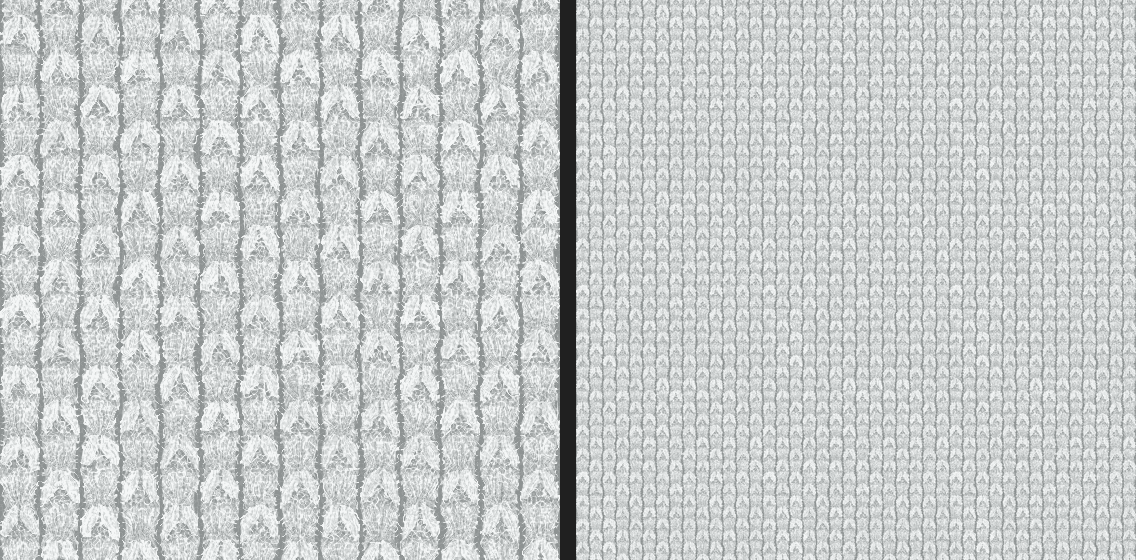
Left: one tile. Right: repeated 3 by 3.
Write a three.js fragment shader that draws this texture.

```glsl
// Chunky pale grey knit: fourteen fuzzy ribs of alternating bright chevrons and fanned stitches.
varying vec2 vUv;

float hash(vec2 p) {
  vec3 a = fract(p.xyx * vec3(0.1031, 0.1030, 0.0973));
  a += dot(a, a.yzx + 33.33);
  return fract((a.x + a.y) * a.z);
}

// Slope contribution of one wrapped lattice corner
float corner(vec2 cell, vec2 offset, float period) {
  vec2 c = mod(cell, period);
  return dot(vec2(hash(c), hash(c + 317.0)) * 2.0 - 1.0, offset);
}

// Gradient noise around zero that wraps across the canvas
float ripple(float period, float shift) {
  vec2 p = vUv * period + shift + 0.37;
  vec2 i = floor(p), f = fract(p), u = f * f * (3.0 - 2.0 * f), e = vec2(1.0, 0.0);
  return mix(mix(corner(i, f, period), corner(i + e, f - e, period), u.x),
             mix(corner(i + e.yx, f - e.yx, period), corner(i + 1.0, f - 1.0, period), u.x), u.y);
}

// Thin looping hairs along the zero contours of the noise
float curls(float cells, float shift) {
  return 1.0 - smoothstep(0.02, 0.13, abs(ripple(cells, shift)));
}

// One layer of parallel fibres, each broken up along its length
float layer(float across, float along, float seed) {
  float k = mod(floor(across), 80.0), f = abs(fract(across) - 0.5);
  float i = floor(along), u = smoothstep(0.0, 1.0, fract(along));
  float shade = mix(hash(vec2(k, i + seed)), hash(vec2(k, i + 1.0 + seed)), u);
  return smoothstep(0.56, 0.1, f) * (0.3 + 0.7 * shade);
}

// Thick and thin fibres crossing at slightly different bends
float fibres(float across, float along, float seed, float bend) {
  return max(layer(across + bend, along, seed),
             0.9 * layer(across * 2.0 - bend * 1.5 + 7.0, along * 1.3 + 5.0, seed + 13.0));
}

void main() {
  // Stitch cell: odd ribs drop by half a stitch
  float rib = floor(vUv.x * 14.0);
  float down = (1.0 - vUv.y) * 8.0 - 0.21 - 0.5 * mod(rib, 2.0);
  vec2 id = vec2(rib, mod(floor(down), 8.0));
  float seed = floor(hash(id + 3.0) * 400.0);

  // Local position in rib widths, y pointing down from the neck
  vec2 wobble = vec2(ripple(90.0, 0.0), ripple(90.0, 37.0));
  vec2 sway = vec2(ripple(35.0, 5.0), ripple(35.0, 19.0));
  vec2 q = vec2(fract(vUv.x * 14.0) - 0.5, fract(down) * 1.75) + wobble * 0.04 + sway * 0.1;
  float x = abs(q.x), y = q.y, side = q.x < 0.0 ? 0.0 : 40.0;
  float bend = 0.7 * sway.x + 0.6 * wobble.y;

  float hair = curls(84.0, 11.0);
  float fineHair = curls(126.0, 53.0);

  // Underlying strands slanting down and outwards
  float slant = down * 10.0 - x * 12.0;
  float tone = 0.22 + 0.5 * fibres(slant, x * 7.0 + 3.0, rib * 9.0 + side, bend);

  // Petal fan of fibres opening upwards from the next neck
  float rise = max(1.75 - y, 0.0);
  float spread = q.x / (0.12 + 0.62 * pow(rise, 0.8));
  float fanEdge = max(max(abs(spread) - 1.1, x - 0.46), 0.86 + 1.5 * x * x - y);
  float fan = smoothstep(0.04, -0.04, fanEdge + 0.12 * wobble.x) * smoothstep(0.0, 0.08, 1.75 - y);
  float fanFibre = fibres(spread * 6.0 + 20.0, rise * 3.0, seed, bend);
  float fanTone = 0.2 + 0.56 * fanFibre + 0.16 * smoothstep(0.1, 0.6, rise);
  float furrow = smoothstep(0.14, 0.02, abs(abs(spread) - 0.2)) + smoothstep(0.1, 0.0, abs(abs(spread) - 0.6));
  fanTone -= 0.16 * furrow * smoothstep(0.85, 0.35, rise);
  tone = mix(tone, fanTone, fan);

  // Frizz in the notch below the chevron
  float notch = smoothstep(0.46, 0.2, x) * smoothstep(0.3, 0.45, y) * smoothstep(1.1, 0.8, y);
  tone = mix(tone, 0.14 + 0.36 * hair + 0.36 * fineHair, notch * 0.55);

  // Bright chevron: two legs spreading from the neck
  float inner = 0.32 * smoothstep(0.25, 0.95, y);
  float outer = 0.2 + 0.28 * smoothstep(-0.15, 0.5, y);
  float tip = y + 1.8 * (x - 0.32) * (x - 0.32) - 0.84 - 0.16 * (hash(id + side) - 0.5);
  float legEdge = max(max(x - outer, inner - x), max(tip, 1.2 * x * x - y - 0.02));
  legEdge -= 0.08 * (hair - 0.4);
  float leg = smoothstep(0.02, -0.02, legEdge);
  float across = (x - inner) / max(outer - inner, 0.05);
  float legFibre = fibres(across * 3.6 + 10.0, y * 3.5 + 1.0, seed + side, bend * 1.3);
  float legTone = 0.56 + 0.46 * legFibre + 0.1 * (hash(id + 71.0) - 0.5);
  legTone -= 0.25 * smoothstep(0.05, 0.0, x) * smoothstep(0.08, 0.3, y);
  tone -= 0.14 * smoothstep(0.16, 0.0, legEdge);
  tone = mix(tone, legTone, leg);

  // Loose hairs and the shadows between them
  tone += (0.2 * fineHair + 0.22 * hair) * (1.0 - 0.4 * leg) - 0.04;
  tone += 0.4 * ripple(210.0, 7.0);

  // Rounded, fuzzy rib outline over the flat gap
  float halfWidth = 0.445 - 0.055 * cos(6.2832 * (y / 1.75 + 0.06));
  float rim = x - halfWidth - 0.07 * (hair - 0.35);
  float body = smoothstep(0.02, -0.02, rim);
  tone = mix(0.04 + 0.1 * fineHair, tone, max(body, leg));

  vec3 gapGrey = vec3(0.54, 0.56, 0.56);
  vec3 woolWhite = vec3(0.96, 0.97, 0.97);
  gl_FragColor = vec4(mix(gapGrey, woolWhite, clamp(tone, 0.0, 1.0)), 1.0);
}
```
